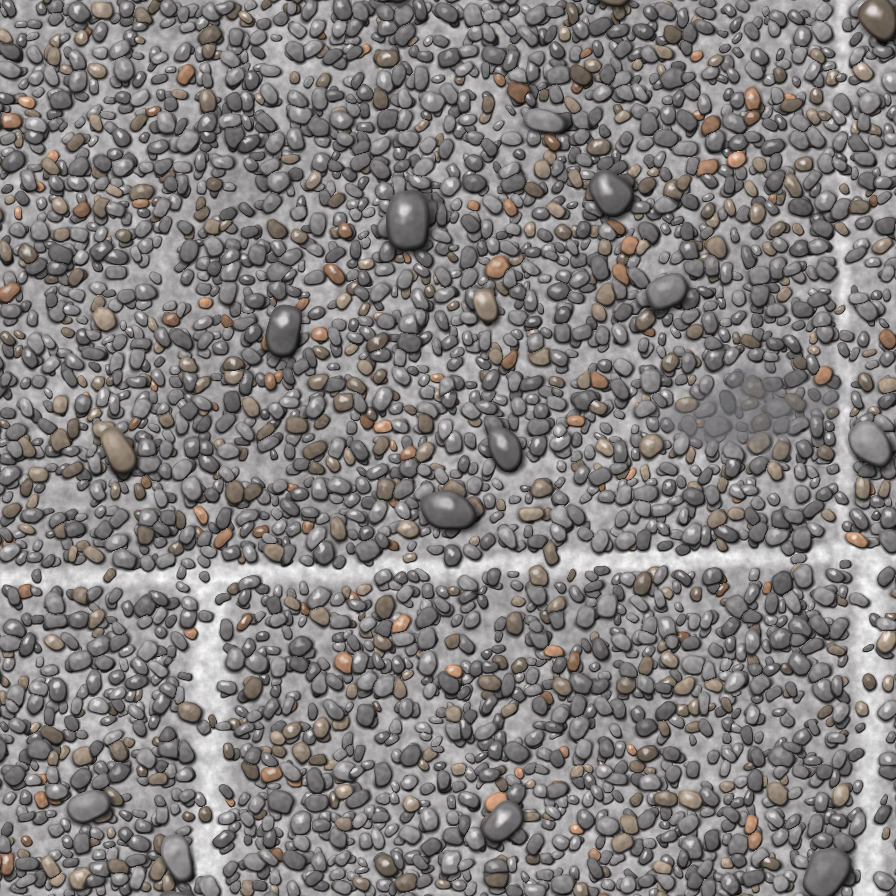
Reproduce this texture procedurally as a Shadertoy shader.

```glsl
// Exposed-aggregate paving: rounded pebbles set in pale mortar, cut by slab joints.
// Three layers of jittered elliptical stones (fine, main, large) are shaded as
// domes with dark rims and glints; stones thin out along the wobbly joints.

vec2 hash2(vec2 p) {
    vec3 q = fract(p.xyx * vec3(0.1031, 0.1030, 0.0973));
    q += dot(q, q.yzx + 33.33);
    return fract((q.xx + q.yz) * q.zy);
}

float gradDot(vec2 cell, vec2 offset) {
    return dot(hash2(cell + 71.0) * 2.0 - 1.0, offset);
}

// Gradient noise, roughly -0.7 to 0.7
float noise(vec2 p) {
    vec2 i = floor(p), f = p - i, u = f * f * f * (f * (f * 6.0 - 15.0) + 10.0);
    vec2 e = vec2(0.0, 1.0);
    return 1.4 * mix(mix(gradDot(i, f), gradDot(i + e.yx, f - e.yx), u.x),
                     mix(gradDot(i + e.xy, f - e.xy), gradDot(i + 1.0, f - 1.0), u.x), u.y);
}

float fbm(vec2 p) {
    return noise(p) + 0.5 * noise(p * 2.1 + 7.0) + 0.25 * noise(p * 4.3 + 19.0);
}

float band(float dist, float halfWidth) {
    return 1.0 - smoothstep(0.35, 1.3, abs(dist) / halfWidth);
}

// Closeness to the slab joints, 0 to 1
float jointMask(vec2 uv) {
    vec2 p = uv + 0.007 * vec2(noise(uv * 17.0), noise(uv * 19.0 + 40.0));
    float above = p.y - 0.352 - 0.03 * p.x;
    float across = band(above, 0.013);
    float lower = max(band(p.x - 0.235, 0.022), band(p.x - 0.972, 0.018));
    float upper = 0.75 * band(p.x - 0.942, 0.008);
    return max(across, above < 0.0 ? lower : upper);
}

// Blends one layer of pebbles over the ground colour
void addPebbles(inout vec3 col, vec2 uv, float cells, float density, float seed) {
    vec2 p = uv * cells;
    p += 0.09 * vec2(noise(p * 1.7 + seed), noise(p * 1.7 + seed + 50.0));
    vec2 base = floor(p), stone = vec2(0.0), pos = vec2(0.0), light = vec2(0.0);
    float best = 9.0, second = 9.0;

    for (int y = -1; y <= 1; y++)
    for (int x = -1; x <= 1; x++) {
        vec2 id = base + vec2(x, y);
        vec2 jitter = hash2(id + seed), shape = hash2(id + seed + 137.0);
        vec2 centre = id + 0.5 + 0.65 * (jitter - 0.5);
        float keep = hash2(id + seed + 311.0).x;
        if (keep > density * (1.0 - 0.85 * jointMask(centre / cells))) continue;

        float angle = 6.2832 * shape.x, c = cos(angle), s = sin(angle);
        mat2 turn = mat2(c, -s, s, c);
        float size = mix(0.32, 0.53, shape.y);
        vec2 local = turn * (p - centre) / (size * vec2(1.15, mix(0.6, 0.95, jitter.x)));
        float d = pow(dot(pow(abs(local), vec2(2.4)), vec2(1.0)), 1.0 / 2.4);
        if (d < best) {
            second = best;
            best = d;
            stone = id;
            pos = local;
            light = turn * vec2(-0.45, 0.89);
        } else second = min(second, d);
    }

    float inside = min(1.0 - best, 0.6 * (second - best));
    float lit = dot(pos, light);
    float aa = 2.4 * cells / iResolution.y;
    vec2 tone = hash2(stone + seed + 517.0), gloss = hash2(stone + seed + 733.0);

    // Contact shadow on the mortar, deepest on the unlit side
    float shadow = 1.0 - smoothstep(0.95, 1.35, best);
    col *= 1.0 - shadow * clamp(0.42 - 0.35 * lit, 0.0, 0.7);

    // Stone body: mostly neutral grey, a few warm or reddish
    vec3 tint = mix(vec3(1.01, 0.99, 1.0), vec3(1.1, 0.99, 0.88), step(0.8, tone.y));
    tint = mix(tint, vec3(1.3, 1.0, 0.8), step(0.965, tone.y));
    vec3 body = tint * mix(0.38, 0.59, tone.x) * (1.0 + 0.2 * lit);
    body *= 1.0 + 0.16 * noise(p * 4.0 + seed);

    // Dark rim, then a broken glint stretched along the stone
    float rim = 1.0 - smoothstep(0.02, 0.26, inside);
    body *= 1.0 - rim * clamp(0.5 - 0.3 * lit, 0.15, 0.75);
    float spot = length(pos - 0.36 * light) + 0.25 * noise(p * 5.0 + 9.0);
    float glint = (1.0 - smoothstep(0.08, 0.5, spot)) * smoothstep(0.2, 0.95, gloss.x);
    body = mix(body, vec3(0.93, 0.92, 0.92), 0.85 * glint);

    col = mix(col, body, smoothstep(-0.5 * aa, 0.5 * aa, inside));
}

void mainImage(out vec4 fragColor, in vec2 fragCoord) {
    vec2 uv = fragCoord / iResolution.y;
    float joint = jointMask(uv);

    // Grainy mortar, bleached along the joints
    float grain = fbm(uv * 75.0);
    vec3 col = vec3(0.67, 0.66, 0.665) + 0.13 * grain + 0.06 * noise(uv * 7.0);
    col = mix(col, vec3(0.86, 0.855, 0.86) + 0.14 * grain, joint);

    addPebbles(col, uv, 60.0, 0.72, 11.0);
    addPebbles(col, uv, 41.0, 0.8, 83.0);
    addPebbles(col, uv, 17.0, 0.09, 207.0);

    // Smooth grey stain and broad weathering
    float stain = length((uv - vec2(0.84, 0.545)) / vec2(0.1, 0.055)) + 0.5 * fbm(uv * 22.0);
    col = mix(col, vec3(0.44, 0.435, 0.445), 0.7 * (1.0 - smoothstep(0.5, 1.1, stain)));
    col *= 1.0 + 0.09 * noise(uv * 5.0 + 3.0) + 0.06 * fbm(uv * 160.0);
    fragColor = vec4(clamp(col, 0.0, 1.0), 1.0);
}
```
